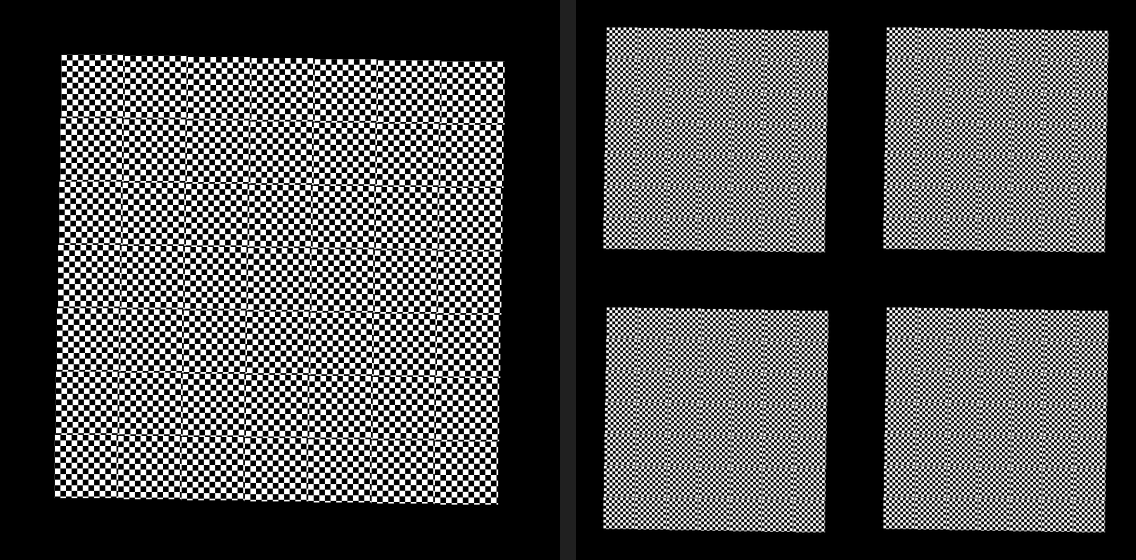
Left: one tile. Right: repeated 2 by 2.
A Shadertoy shader for this pattern:

```glsl
// A block of 7 by 7 checkered tiles in white on a black ground.
// Each tile is upright but slips a little against its neighbours, so the
// whole block leans; cut-off cells leave thin dashes along the seams.

const float TILES = 7.0;                   // tiles across and down
const float PITCH = 0.1131;                // tile side, in canvas widths
const float SLIP = 0.00195;                // sideways shift per tile
const float CELLS = 11.2857;               // checker cells per tile side
const vec2 CENTER = vec2(0.4995, 0.5005);  // middle of the block
const vec3 INK = vec3(1.0);
const vec3 GROUND = vec3(0.0);

// Lattice steps of the slipped tiles: one to the right, one upwards
const mat2 LATTICE = mat2(PITCH, -SLIP, SLIP, PITCH);

// Signed distance to the nearest cell edge, positive in even cells
vec2 cellWave(vec2 p) {
    return 0.5 - abs(mod(p + 0.5, 2.0) - 1.0);
}

// Smoothed checker; p is measured in cells, the first cell is lit
float checker(vec2 p, vec2 pixel) {
    vec2 side = clamp(2.0 * cellWave(p) / pixel, -1.0, 1.0);
    return 0.5 + 0.5 * side.x * side.y;
}

// Coverage of an upright square centred on zero
float squareMask(vec2 p, vec2 pixel) {
    vec2 cover = clamp(0.5 + (0.5 * PITCH - abs(p)) / pixel, 0.0, 1.0);
    return cover.x * cover.y;
}

void mainImage(out vec4 fragColor, in vec2 fragCoord) {
    vec2 pixel = 1.0 / iResolution.xy;
    vec2 pos = fragCoord * pixel - CENTER;
    vec2 nearest = floor(inverse(LATTICE) * pos + 0.5);
    float reach = 0.5 * (TILES - 1.0);
    float cellSize = PITCH / CELLS;

    // Gather the tiles that may touch this pixel
    float light = 0.0;
    for (int j = -1; j <= 1; j++) {
        for (int i = -1; i <= 1; i++) {
            vec2 id = nearest + vec2(i, j);
            if (max(abs(id.x), abs(id.y)) > reach + 0.1) continue;
            vec2 local = pos - LATTICE * id;

            // Cells count from the upper left corner of the tile
            vec2 cell = (vec2(local.x, -local.y) + 0.5 * PITCH) / cellSize;
            light += squareMask(local, pixel) * checker(cell, pixel / cellSize);
        }
    }

    fragColor = vec4(mix(GROUND, INK, min(light, 1.0)), 1.0);
}
```
